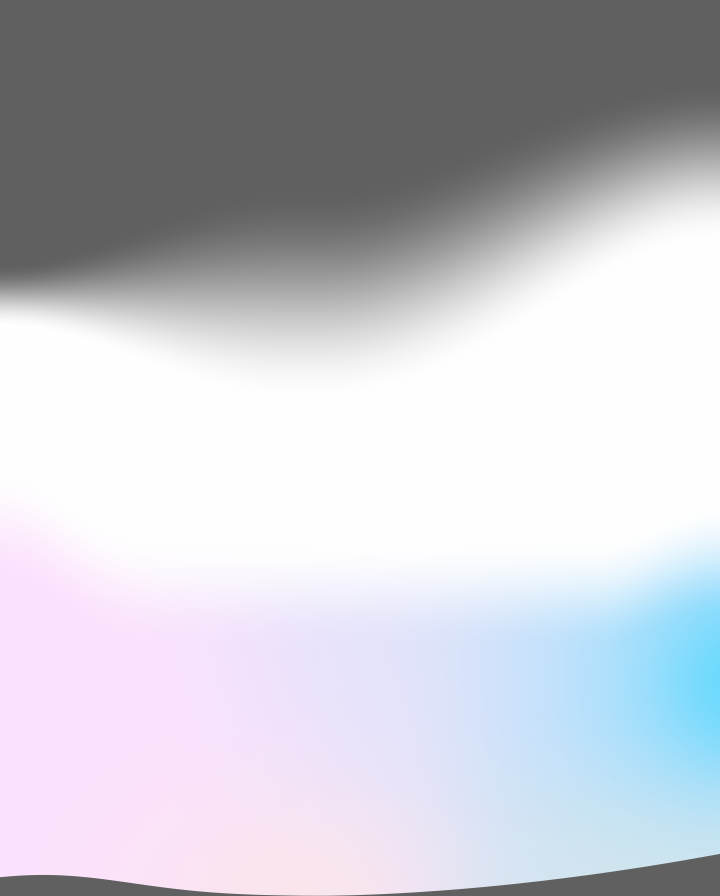
Reproduce this background procedurally as a Shadertoy shader.

```glsl
const vec3 GRAY     = vec3(0.376);
const vec3 WHITE    = vec3(0.997);
const vec3 PINK     = vec3(0.985, 0.885, 0.990);
const vec3 LAVENDER = vec3(0.870, 0.890, 0.980);
const vec3 SKY      = vec3(0.720, 0.880, 0.985);
const vec3 MIST     = vec3(0.840, 0.900, 0.920);
const vec3 PEACH    = vec3(0.985, 0.900, 0.920);
const vec3 CYAN     = vec3(0.400, 0.850, 0.995);

const vec2 PEACH_CENTER = vec2(0.42, 0.00);
const vec2 PEACH_RADIUS = vec2(0.22, 0.12);
const vec2 CYAN_CENTER  = vec2(1.04, 0.24);
const vec2 CYAN_RADIUS  = vec2(0.14, 0.11);

const float SHADE_HEIGHT = 0.67;   // middle of the gray fade at the left
const float SHADE_RISE   = 0.15;   // its climb towards the right
const float TINT_HEIGHT  = 0.40;   // top of the coloured area
const float TINT_FADE    = 0.125;

// Elliptical soft spot, 1 at its center
float glow(vec2 p, vec2 center, vec2 radius) {
    vec2 d = (p - center) / radius;
    return exp(-dot(d, d));
}

// Pastel colours of the lower area
vec3 pastelField(vec2 p) {
    float diagonal = p.x + 0.35 * (p.y - 0.2);
    vec3 color = mix(PINK, LAVENDER, smoothstep(0.15, 0.70, diagonal));
    color = mix(color, SKY, smoothstep(0.55, 0.90, p.x));

    float low = 1.0 - smoothstep(0.0, 0.22, p.y);
    color = mix(color, MIST, 0.8 * low * smoothstep(0.50, 0.85, p.x));
    color = mix(color, PEACH, 0.85 * glow(p, PEACH_CENTER, PEACH_RADIUS));
    return mix(color, CYAN, glow(p, CYAN_CENTER, CYAN_RADIUS));
}

// Amount of pastel below the white band
float tintAmount(vec2 p) {
    float leftRise = 0.08 * exp(-p.x * p.x / 0.015);
    float rightRise = 0.04 * smoothstep(0.83, 1.0, p.x);
    float top = TINT_HEIGHT + leftRise + rightRise;
    return 1.0 - smoothstep(top - TINT_FADE, top, p.y);
}

// Amount of gray above the white band; the fade widens past the left edge
float shadeAmount(vec2 p) {
    float middle = SHADE_HEIGHT + SHADE_RISE * smoothstep(0.45, 1.0, p.x);
    float spread = mix(0.035, 0.12, smoothstep(0.0, 0.4, p.x))
                 - 0.03 * smoothstep(0.6, 1.0, p.x);
    return smoothstep(middle - spread, middle + spread, p.y);
}

// Height of the crisp wave along the bottom
float waveHeight(float x) {
    float leftCrest = 0.0235 * exp(-(x - 0.06) * (x - 0.06) / 0.031);
    float rightSlope = 0.047 * pow(max(x - 0.43, 0.0) / 0.57, 1.8);
    return leftCrest + rightSlope;
}

void mainImage(out vec4 fragColor, in vec2 fragCoord) {
    vec2 p = fragCoord / iResolution.xy;
    float pixel = 1.0 / iResolution.y;

    vec3 color = mix(WHITE, pastelField(p), tintAmount(p));
    color = mix(color, GRAY, shadeAmount(p));

    // Smoothed wave edge
    float wave = clamp((waveHeight(p.x) - p.y) / pixel + 0.5, 0.0, 1.0);
    color = mix(color, GRAY, wave);

    fragColor = vec4(color, 1.0);
}
```
